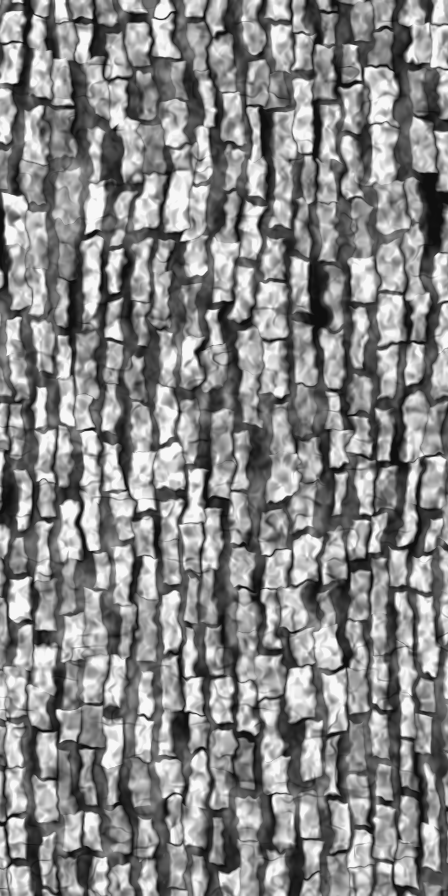
Write a WebGL 1 fragment shader that draws this texture.

```glsl
precision highp float;
uniform vec2 u_resolution;

#define COLUMNS 17.0
#define ROWS 8.5
#define WARP 0.055
#define JAG 0.020
#define BEVEL 0.014
#define CORNER 0.010
#define MOTTLE 0.90
#define FISSURE 0.26
#define RELIEF 0.14
#define BRIGHTNESS 0.84

float hash(vec2 p) {
  return fract(sin(dot(p, vec2(127.1, 311.7))) * 43758.5453);
}

vec2 hash2(vec2 p) {
  return vec2(hash(p), hash(p + 57.3));
}

float noise(vec2 p) {
  vec2 cell = floor(p);
  vec2 f = fract(p);
  f = f * f * (3.0 - 2.0 * f);
  float low = mix(hash(cell), hash(cell + vec2(1.0, 0.0)), f.x);
  float high = mix(hash(cell + vec2(0.0, 1.0)), hash(cell + vec2(1.0, 1.0)), f.x);
  return mix(low, high, f.y);
}

vec2 noise2(vec2 p) {
  return vec2(noise(p), noise(p + 31.7)) - 0.5;
}

float roundedBox(vec2 offset, vec2 halfSize) {
  vec2 q = abs(offset) - halfSize + CORNER;
  return length(max(q, 0.0)) + min(max(q.x, q.y), 0.0) - CORNER;
}

// Height of the bark: streaked furrows below, bevelled plates above
float barkHeight(vec2 uv) {
  vec2 p = uv + WARP * noise2(uv * vec2(4.0, 3.0));
  p += JAG * noise2(uv * vec2(34.0, 24.0));
  p += 0.4 * JAG * noise2(uv * vec2(85.0, 65.0));
  vec2 grid = vec2(COLUMNS, ROWS);
  vec2 steep = vec2(1.0, 1.6) / grid;
  float height = mix(0.04, 0.56, noise(p * vec2(48.0, 10.0)));
  float wear = 0.008 * (noise(p * vec2(22.0, 9.0) + 4.0) - 0.5);

  for (int i = -1; i <= 1; i++) {
    float column = floor(p.x * COLUMNS) + float(i);
    vec2 q = p * grid;
    q.y += 10.0 * hash(vec2(column, 3.0)) + 0.6 * noise(vec2(column * 7.0, q.y * 0.7));
    for (int j = -1; j <= 1; j++) {
      vec2 id = vec2(column, floor(q.y) + float(j));
      vec2 shift = hash2(id) - 0.5;
      vec2 size = hash2(id + 17.9);
      vec2 center = id + 0.5 + shift * vec2(0.38, 0.18);
      vec2 halfSize = mix(vec2(0.35, 0.45), vec2(0.54, 0.54), size);
      float edge = roundedBox((q - center) * steep, halfSize * steep) + wear;
      float plate = 1.0 - smoothstep(-BEVEL, 0.35 * BEVEL, edge);
      height = max(height, plate * mix(0.62, 1.06, sqrt(hash(id + 41.3))));
    }
  }
  return height;
}

void main() {
  vec2 uv = gl_FragCoord.xy / u_resolution.x;

  // Relief lit from the upper left
  float height = barkHeight(uv);
  float slope = height - barkHeight(uv + vec2(-0.006, 0.006));

  // Blotchy grain on the plates
  vec2 grainUv = uv + 0.014 * noise2(uv * 50.0);
  float grain = 0.65 * noise(grainUv * vec2(62.0, 48.0))
              + 0.35 * noise(grainUv * vec2(110.0, 85.0));
  float weathering = 0.14 * (noise(uv * vec2(6.0, 4.0)) - 0.5)
                   + 0.08 * (0.5 - uv.x);

  // Soft broken fissures across the plates
  float ridge = abs(noise(grainUv * vec2(22.0, 30.0) + 9.0) - 0.5);
  float fissure = (1.0 - smoothstep(0.0, 0.13, ridge))
                * smoothstep(0.4, 0.75, noise(uv * 20.0 + 5.0));

  float gray = height * (BRIGHTNESS + MOTTLE * (grain - 0.5) + weathering);
  gray += RELIEF * slope - FISSURE * fissure * height;
  gl_FragColor = vec4(vec3(clamp(gray, 0.06, 0.97)), 1.0);
}
```
